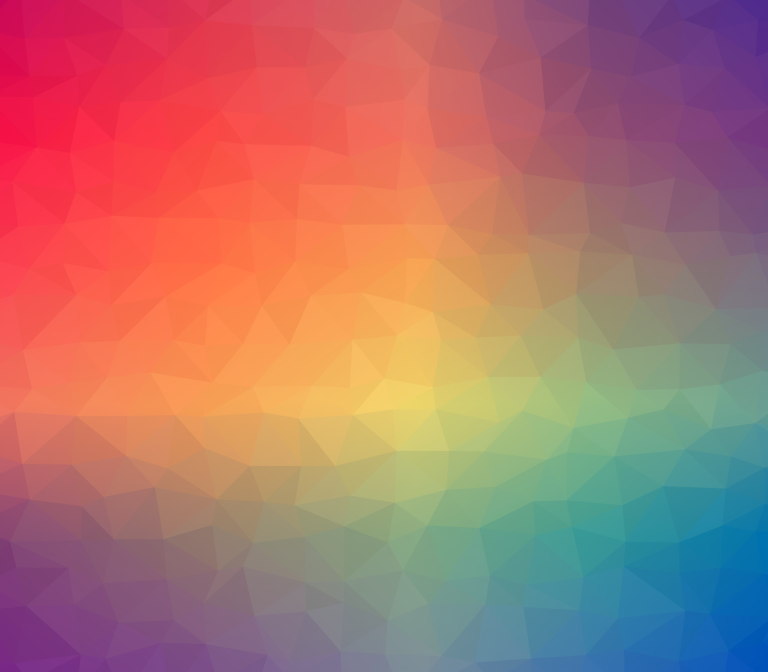
Give the GLSL for this background, as a WebGL 2 fragment shader.

```glsl
#version 300 es
precision highp float;
// Low-poly background: jittered triangles tinted by a warm-to-cool colour mesh.

uniform vec2 u_resolution;
out vec4 fragColor;

const vec2 CELL = vec2(0.069, 0.058);  // mean facet size, in canvas heights
const float JITTER = 0.58;             // vertex scatter, in cells
const float FLATNESS = 0.62;           // 0 = smooth gradient, 1 = flat facets
const float SHADE = 0.026;             // brightness variation between facets
const float FOCUS_X = 0.54;            // horizontal place of the bright centre

vec2 hash22(vec2 p) {
    vec3 q = fract(vec3(p.xyx) * vec3(0.1031, 0.1030, 0.0973));
    q += dot(q, q.yzx + 33.33);
    return fract((q.xx + q.yz) * q.zy);
}

float cross2(vec2 a, vec2 b) {
    return a.x * b.y - a.y * b.x;
}

// Piecewise linear ramp through six evenly spaced colours, t in 0..5.
vec3 ramp(float t, vec3 a, vec3 b, vec3 c, vec3 d, vec3 e, vec3 f) {
    vec3 col = mix(a, b, clamp(t, 0.0, 1.0));
    col = mix(col, c, clamp(t - 1.0, 0.0, 1.0));
    col = mix(col, d, clamp(t - 2.0, 0.0, 1.0));
    col = mix(col, e, clamp(t - 3.0, 0.0, 1.0));
    return mix(col, f, clamp(t - 4.0, 0.0, 1.0));
}

// Five vertical ramps, top to bottom, blended from left to right.
vec3 meshColor(vec2 uv) {
    float t = 5.0 * (1.0 - uv.y);
    float s = uv.x < FOCUS_X ? 2.0 * uv.x / FOCUS_X
                             : 2.0 + 2.0 * (uv.x - FOCUS_X) / (1.0 - FOCUS_X);
    vec3 left = ramp(t, vec3(200, 8, 88), vec3(247, 18, 70), vec3(250, 65, 80),
                        vec3(242, 118, 95), vec3(128, 66, 115), vec3(120, 38, 135));
    vec3 midLeft = ramp(t, vec3(221, 54, 82), vec3(252, 72, 70), vec3(255, 114, 68),
                           vec3(249, 160, 86), vec3(148, 124, 109), vec3(124, 80, 138));
    vec3 centre = ramp(t, vec3(206, 110, 104), vec3(239, 114, 94), vec3(248, 164, 84),
                          vec3(241, 216, 108), vec3(132, 170, 130), vec3(124, 141, 152));
    vec3 midRight = ramp(t, vec3(116, 66, 121), vec3(150, 81, 109), vec3(162, 134, 105),
                            vec3(148, 187, 128), vec3(56, 155, 150), vec3(58, 115, 174));
    vec3 right = ramp(t, vec3(77, 42, 144), vec3(117, 55, 130), vec3(121, 104, 125),
                         vec3(104, 158, 145), vec3(0, 116, 174), vec3(0, 80, 187));
    vec3 col = mix(left, midLeft, clamp(s, 0.0, 1.0));
    col = mix(col, centre, clamp(s - 1.0, 0.0, 1.0));
    col = mix(col, midRight, clamp(s - 2.0, 0.0, 1.0));
    return mix(col, right, clamp(s - 3.0, 0.0, 1.0)) / 255.0;
}

// Scattered grid vertex, in canvas heights.
vec2 vertex(vec2 id) {
    return (id + 0.5 + JITTER * (hash22(id + 47.0) - 0.5)) * CELL;
}

// Signed distance inside the edge a-b; side is the triangle's winding.
float edge(vec2 p, vec2 a, vec2 b, float side) {
    return side * cross2(b - a, p - a) / length(b - a);
}

// Adds one facet: premultiplied colour in rgb, coverage in a.
void addFacet(inout vec4 sum, vec2 p, vec2 a, vec2 b, vec2 c) {
    float side = sign(cross2(b - a, c - a));
    float d = min(edge(p, a, b, side), min(edge(p, b, c, side), edge(p, c, a, side)));
    float cover = clamp(d * u_resolution.y + 0.5, 0.0, 1.0);
    if (cover <= 0.0) return;
    vec2 aspect = vec2(u_resolution.x / u_resolution.y, 1.0);
    vec2 middle = (a + b + c) / 3.0;
    vec3 col = meshColor(mix(p, middle, FLATNESS) / aspect);
    col += SHADE * (hash22(floor(middle * 900.0)).x - 0.5);
    sum += vec4(col, 1.0) * cover;
}

void main() {
    vec2 p = gl_FragCoord.xy / u_resolution.y;
    vec2 home = floor(p / CELL - 0.5);
    vec4 sum = vec4(0.0);

    // Split every nearby quad along its shorter diagonal.
    for (int j = -1; j <= 1; j++) {
        for (int i = -1; i <= 1; i++) {
            vec2 id = home + vec2(i, j);
            vec2 a = vertex(id);
            vec2 b = vertex(id + vec2(1, 0));
            vec2 c = vertex(id + vec2(1, 1));
            vec2 d = vertex(id + vec2(0, 1));
            if (distance(a, c) < distance(b, d)) {
                addFacet(sum, p, a, b, c);
                addFacet(sum, p, a, c, d);
            } else {
                addFacet(sum, p, a, b, d);
                addFacet(sum, p, b, c, d);
            }
        }
    }
    fragColor = vec4(sum.rgb / max(sum.a, 0.001), 1.0);
}
```
